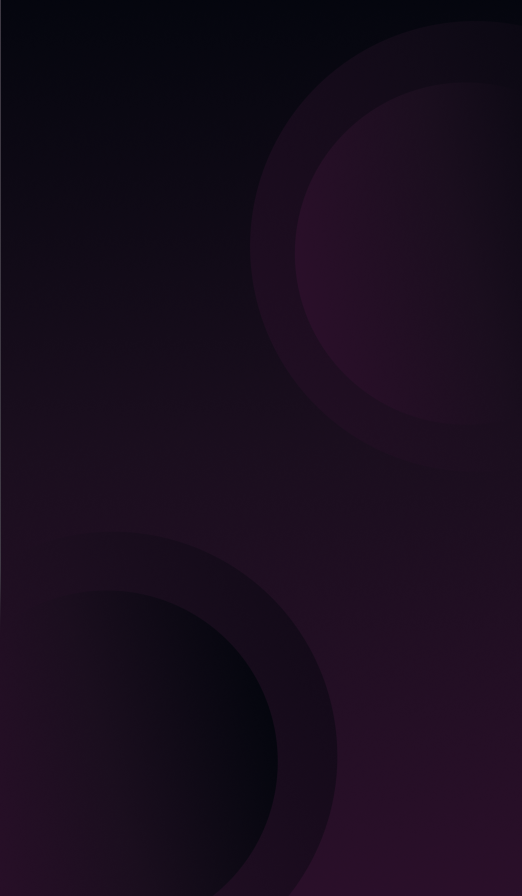
Give the GLSL for this background, as a Shadertoy shader.

```glsl
// A dark plum night backdrop with two large ringed discs, upper right and lower left.
// Every surface uses one three-stop ramp: vertical for the sky, tilted across each disc.
// Lengths are fractions of the canvas height, with the origin at the lower left.

const vec3 NIGHT = vec3(0.018, 0.023, 0.055);
const vec3 DUSK  = vec3(0.104, 0.056, 0.118);
const vec3 PLUM  = vec3(0.165, 0.059, 0.162);
const vec3 EDGE_GREY = vec3(0.27, 0.25, 0.29);

const vec2 DISC_AXIS = vec2(0.966, 0.259); // plum to night direction
const float HALO_OPACITY = 0.5;

// Night at 0, dusk at 0.5, plum at 1.
vec3 ramp(float t) {
    t = clamp(t, 0.0, 1.0) * 2.0;
    return t < 1.0 ? mix(NIGHT, DUSK, t) : mix(DUSK, PLUM, t - 1.0);
}

// Blend a gradient-filled disc over the base colour.
vec3 addDisc(vec3 base, vec2 p, vec2 center, float radius, float opacity, float pixel) {
    vec2 q = p - center;
    float coverage = 1.0 - smoothstep(-0.75 * pixel, 0.75 * pixel, length(q) - radius);
    float t = 0.5 - 0.5 * dot(q, DISC_AXIS) / radius;
    return mix(base, ramp(t), coverage * opacity);
}

// Fine grain that softens gradient banding.
float grain(vec2 p) {
    return fract(sin(dot(p, vec2(12.99, 78.23))) * 43758.5) - 0.5;
}

void mainImage(out vec4 fragColor, in vec2 fragCoord) {
    float pixel = 1.0 / iResolution.y;
    vec2 p = fragCoord * pixel;
    float width = iResolution.x * pixel;

    // Sky
    vec3 color = ramp(1.0 - p.y);

    // Upper right halo and disc
    color = addDisc(color, p, vec2(width - 0.052, 0.725), 0.2515, HALO_OPACITY, pixel);
    color = addDisc(color, p, vec2(width - 0.0625, 0.717), 0.191, 1.0, pixel);

    // Lower left halo and disc
    color = addDisc(color, p, vec2(0.126, 0.156), 0.2505, HALO_OPACITY, pixel);
    color = addDisc(color, p, vec2(0.119, 0.150), 0.191, 1.0, pixel);

    // Hairline on the left border, fading out below the middle
    float hairline = clamp((0.001 - p.x) / pixel + 0.5, 0.0, 1.0);
    color = mix(color, EDGE_GREY, hairline * smoothstep(0.29, 0.38, p.y));

    color += grain(fragCoord) / 255.0;
    fragColor = vec4(color, 1.0);
}
```
